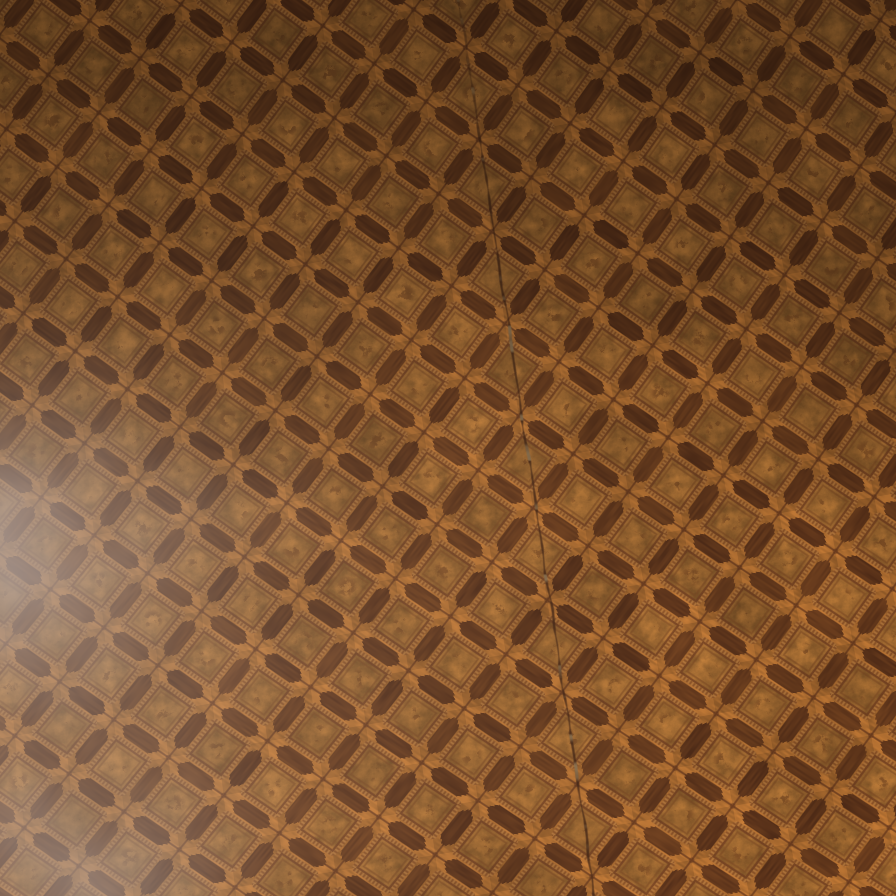
A WebGL 2 fragment shader for this texture:

```glsl
#version 300 es
precision highp float;
// Worn parquet-print floor: framed squares, dark hexagons and star joints on a tilted lattice.

uniform vec2 u_resolution;
out vec4 outColor;

const vec3 DARK_WOOD   = vec3(0.33, 0.175, 0.09);
const vec3 MID_WOOD    = vec3(0.45, 0.26, 0.12);
const vec3 STAR_WOOD   = vec3(0.57, 0.355, 0.155);
const vec3 SQUARE_WOOD = vec3(0.52, 0.34, 0.155);
const vec3 BEAD_LIGHT  = vec3(0.60, 0.40, 0.20);
const vec3 GLOSS       = vec3(0.71, 0.66, 0.64);
const vec3 GRIT        = vec3(0.46, 0.38, 0.27);

// Lattice steps and the centre of one square, in canvas units.
const vec2 STEP_A = vec2(0.0599, -0.0423);
const vec2 STEP_B = vec2(-0.0456, -0.0605);
const vec2 ANCHOR = vec2(0.466, 0.569);

float hash(vec2 p) {
  vec3 q = fract(vec3(p.xyx) * 0.1031);
  q += dot(q, q.yzx + 33.33);
  return fract((q.x + q.y) * q.z);
}

float noise(vec2 p) {
  vec2 i = floor(p), f = fract(p);
  f = f * f * (3.0 - 2.0 * f);
  return mix(mix(hash(i), hash(i + vec2(1, 0)), f.x),
             mix(hash(i + vec2(0, 1)), hash(i + vec2(1, 1)), f.x), f.y);
}

float fbm(vec2 p) {
  float sum = 0.0, amp = 0.5;
  for (int i = 0; i < 4; i++) {
    sum += amp * noise(p);
    p = p * 2.03 + 17.0;
    amp *= 0.5;
  }
  return sum;
}

// Coverage of the inside of a signed distance, and of a line of given half width.
float fill(float d, float aa) { return smoothstep(aa, -aa, d); }
float stroke(float d, float halfWidth, float aa) { return fill(abs(d) - halfWidth, aa); }

// Alternating inlay beads along a coordinate.
vec3 beads(float along, float period) {
  return mix(MID_WOOD, BEAD_LIGHT, 0.5 + 0.4 * sin(6.28318 * along / period));
}

// Four-petalled joint around each lattice corner, with lines along the lattice.
vec3 starJoint(vec2 corner, vec2 cell, float aa) {
  float facet = smoothstep(-aa, aa, corner.x - corner.y);
  float grain = noise(cell * vec2(9.0, 31.0));
  vec3 color = STAR_WOOD * (0.84 + 0.12 * facet + 0.22 * grain);
  float cross = min(corner.x, corner.y);
  color = mix(color, DARK_WOOD, 0.7 * stroke(cross, 0.014, aa));
  return mix(color, DARK_WOOD, 0.5 * fill(length(corner) - 0.04, aa));
}

// Long hexagon with stepped tips: x runs across it, y along it.
float hexagon(vec2 p) {
  p = abs(p);
  float steps = 0.012 * sin(6.28318 * p.x / 0.05);
  return max(p.x - 0.122, (p.y + 0.95 * p.x - 0.335 + steps) * 0.72);
}

vec3 hexagonWood(vec2 grainPos, float seed) {
  float grain = noise(grainPos * vec2(32.0, 4.0) + seed * 91.0);
  return mix(DARK_WOOD * 0.80, MID_WOOD * 0.92, 0.5 * grain + 0.35 * seed);
}

// Framed square with a mottled burl centre.
vec3 framedSquare(vec2 p, vec2 cell, float seed, float aa) {
  vec2 a = abs(p);
  float edge = max(a.x, a.y);
  float along = a.x > a.y ? p.y : p.x;
  float burl = fbm(cell * 8.0 + seed * 40.0);
  vec3 color = SQUARE_WOOD * (0.74 + 0.5 * burl) * (0.94 + 0.12 * seed);
  color *= 1.0 + 0.10 * fill(edge - 0.13, 0.08);
  float blotch = smoothstep(0.50, 0.66, fbm(cell * 10.0 + 50.0));
  color = mix(color, MID_WOOD * 0.82, 0.6 * blotch * fill(length(p) - 0.13, 0.06));
  color = mix(color, MID_WOOD * 0.9, 0.5 * stroke(edge - 0.215, 0.014, aa));
  color = mix(color, DARK_WOOD * 1.12, 0.75 * stroke(edge - 0.278, 0.017, aa));
  return mix(color, beads(along, 0.056), fill(0.297 - edge, aa));
}

vec3 floorPattern(vec2 cell, float aa) {
  vec2 id = floor(cell + 0.5);
  vec2 p = cell - id;
  vec2 a = abs(p);
  vec3 color = starJoint(0.5 - a, cell, aa);

  // Hexagons straddle the cell edges, so each is seeded by its own midpoint.
  bool onSide = a.x > a.y;
  vec2 h = onSide ? vec2(0.5 - a.x, p.y) : vec2(0.5 - a.y, p.x);
  vec2 middle = id + 0.5 * (onSide ? vec2(sign(p.x), 0.0) : vec2(0.0, sign(p.y)));
  vec2 grainPos = onSide ? cell : cell.yx;
  vec3 wood = hexagonWood(grainPos, hash(middle * 2.0 + 200.0));
  color = mix(color, wood, fill(hexagon(h), aa));

  vec3 square = framedSquare(p, cell, hash(id + 100.0), aa);
  float outline = max(max(a.x, a.y) - 0.352, (a.x + a.y - 0.655) * 0.707);
  return mix(color, square, fill(outline, aa));
}

// Slanting sheet joint: a thin broken dark line with specks of pale grit.
vec3 addSeam(vec3 color, vec2 uv, float aa) {
  float x = 0.512 + 0.152 * (1.0 - uv.y) + 0.003 * (noise(uv.yy * 25.0) - 0.5);
  float wear = noise(vec2(uv.y * 90.0, 3.0));
  vec3 tone = mix(DARK_WOOD * 0.65, GRIT, smoothstep(0.7, 0.95, wear));
  float strength = mix(0.75, 0.4, smoothstep(0.75, 0.95, uv.y)) * (0.7 + 0.5 * wear);
  return mix(color, tone, strength * stroke(uv.x - x, 0.0006 + 0.0012 * wear, aa));
}

float glow(vec2 uv, vec2 center, vec2 size) {
  vec2 d = (uv - center) / size;
  return exp(-dot(d, d));
}

// Window light from the left, dimming toward the top.
vec3 addLight(vec3 color, vec2 uv) {
  float shade = mix(1.12, 0.72, smoothstep(0.30, 1.08, uv.y + 0.14 * abs(uv.x - 0.5)));
  float haze = 0.56 * glow(uv, vec2(-0.01, 0.39), vec2(0.22, 0.16))
             + 0.44 * glow(uv, vec2(0.06, 0.01), vec2(0.18, 0.13))
             + 0.20 * glow(uv, vec2(0.05, 0.25), vec2(0.48, 0.42));
  return mix(color * shade, GLOSS, min(haze * (0.75 + 0.5 * fbm(uv * 9.0)), 0.85));
}

void main() {
  float scale = min(u_resolution.x, u_resolution.y);
  vec2 uv = gl_FragCoord.xy / scale;
  float pixel = 1.0 / scale;

  // Mild perspective: the lattice widens toward the bottom.
  vec2 offset = uv - ANCHOR;
  offset.x *= 1.0 + 0.1 * offset.y;
  vec2 cell = inverse(mat2(STEP_A, STEP_B)) * offset;

  vec3 color = floorPattern(cell, 0.8 * pixel / length(STEP_A));
  color *= 0.90 + 0.22 * fbm(uv * 12.0 + 5.0);
  color = addSeam(color, uv, pixel);
  outColor = vec4(addLight(color, uv), 1.0);
}
```
